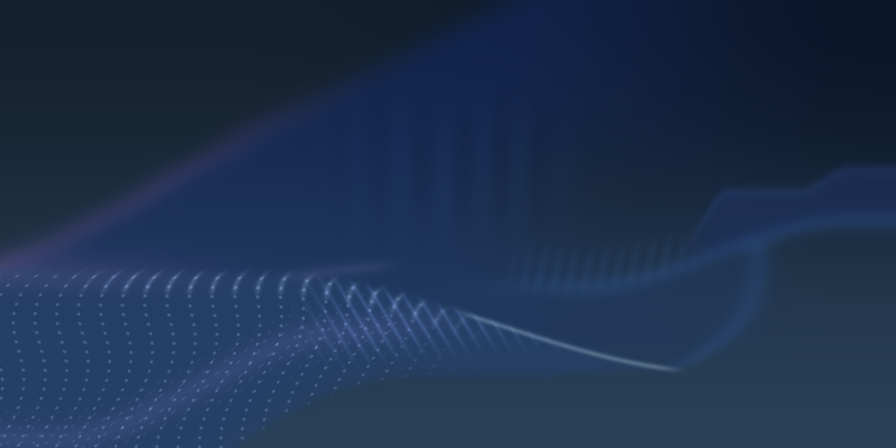
This background is drawn by a Shadertoy shader. Its source:

```glsl
// A dim slate-blue backdrop with a soft blue veil, a looping ribbon at the right
// and a rolling sheet of fine dots at the lower left. Curves are height functions
// of x; glows are gaussians around them, and dots are a grid bent along the crest.

float hash(vec2 p) {
    return fract(sin(dot(p, vec2(127.1, 311.7))) * 43758.5);
}

float noise(vec2 p) {
    vec2 i = floor(p), f = fract(p);
    f = f * f * (3.0 - 2.0 * f);
    return mix(mix(hash(i), hash(i + vec2(1, 0)), f.x),
               mix(hash(i + vec2(0, 1)), hash(i + vec2(1, 1)), f.x), f.y);
}

float glow(float d, float width) {
    return exp(-d * d / (width * width));
}

// 1 inside the range a..b, with soft ends
float band(float v, float a, float b, float soft) {
    return smoothstep(a - soft, a + soft, v) * (1.0 - smoothstep(b - soft, b + soft, v));
}

// Heights of the dotted sheet and the ribbon
float crestY(float x) { return 0.395 - 0.01 * x - 0.21 * smoothstep(0.6, 1.6, x); }
float foldY(float x) {
    return 0.02 + 0.24 * smoothstep(0.12, 0.78, x) + 0.1 * max(x - 0.78, 0.0);
}
float hemY(float x) {
    float bend = max(0.95 - x, 0.0);
    return 0.163 - 0.9 * bend * bend + 0.015 * smoothstep(1.2, 1.5, x);
}
float spineY(float x) { return 0.355 + 0.15 * smoothstep(1.3, 1.9, x); }
float ribbonTopY(float x) {
    return 0.43 + 0.14 * smoothstep(1.5, 1.63, x) + 0.05 * smoothstep(1.78, 1.9, x);
}

// Grid of round dots; cell gives the spacing
float dots(vec2 p, vec2 cell, float radius) {
    vec2 d = (fract(p / cell) - 0.5) * cell;
    float soft = max(0.002, 0.7 / iResolution.y);
    return 1.0 - smoothstep(radius - soft, radius + soft, length(d));
}

vec3 backdrop(vec2 p) {
    vec3 col = mix(vec3(0.165, 0.255, 0.345), vec3(0.075, 0.125, 0.175), smoothstep(-0.1, 1.05, p.y));
    float corner = smoothstep(0.5, 2.0, p.x) * smoothstep(0.3, 1.0, p.y);
    return mix(col, vec3(0.035, 0.075, 0.15), 0.9 * corner);
}

vec3 addVeil(vec3 col, vec2 p) {
    float edge = p.y - 0.43 - 0.53 * p.x + 0.015 * (noise(p * 7.0) - 0.5);
    float hem = hemY(p.x);
    float mask = (1.0 - smoothstep(-0.09, 0.035, edge)) * smoothstep(hem - 0.04, hem + 0.1, p.y);
    mask *= 1.0 - 0.9 * smoothstep(1.0, 1.9, p.x);
    mask *= 1.0 - 0.65 * glow(length((p - vec2(1.36, 0.53)) * vec2(0.7, 1.0)), 0.2);
    vec3 blue = mix(vec3(0.125, 0.225, 0.385), vec3(0.065, 0.14, 0.31), smoothstep(0.2, 1.0, p.y));
    col = mix(col, blue, 0.88 * mask);

    // Faint vertical folds and the mauve upper ridge
    float folds = sin(p.x * 68.0 + 5.0 * noise(p * vec2(5.0, 2.0)));
    col += vec3(0.005, 0.009, 0.016) * folds * band(p.x, 0.8, 1.25, 0.15) * band(p.y, 0.5, 0.75, 0.1);
    float ridge = glow(edge + 0.035, 0.035) * (1.0 - smoothstep(0.3, 1.0, p.x));
    return col + vec3(0.07, 0.03, 0.055) * ridge;
}

vec3 addRibbon(vec3 col, vec2 p) {
    float spine = spineY(p.x), top = ribbonTopY(p.x);
    float reach = smoothstep(1.48, 1.62, p.x);
    float body = band(p.y, spine, top, 0.025) * reach;
    col = mix(col, vec3(0.115, 0.195, 0.365), 0.6 * body);
    col += vec3(0.02, 0.03, 0.06) * glow(p.y - top, 0.014) * reach;
    col += vec3(0.025, 0.045, 0.085) * glow(p.y - spine, 0.022) * smoothstep(0.95, 1.4, p.x);

    // Loop falling back from the spine to the tip of the crest
    float drop = (0.453 - p.y) / 0.273;
    float loopX = 1.69 - 0.18 * drop * drop * drop;
    float span = band(p.y, 0.18, 0.46, 0.02);
    col += vec3(0.02, 0.04, 0.085) * glow(p.x - loopX, 0.032) * span;
    float inside = band(p.y, crestY(p.x), spine, 0.03) * band(p.x, 1.05, loopX, 0.06);
    col = mix(col, vec3(0.125, 0.215, 0.355), 0.45 * inside);

    // Fine upright ribs above the spine
    float ribs = 0.5 + 0.5 * sin((p.x - 0.2 * p.y) * 185.0);
    float ribMask = band(p.x, 1.15, 1.52, 0.05) * band(p.y, spine, spine + 0.08, 0.03);
    return col + vec3(0.014, 0.022, 0.034) * ribs * ribMask;
}

vec3 addSheet(vec3 col, vec2 p) {
    float crest = crestY(p.x), fold = foldY(p.x), hem = hemY(p.x);
    float depth = crest - p.y;
    float body = band(p.y, hem, crest, 0.018) * (1.0 - smoothstep(1.4, 1.58, p.x));
    col = mix(col, vec3(0.155, 0.26, 0.415), 0.6 * body);

    // Columns hook over near the crest and sway further down
    float column = p.x - 0.035 * exp(-depth * 30.0) + 0.16 * depth + 0.025 * sin(depth * 17.0 + p.x * 4.0);
    float left = 1.0 - smoothstep(0.75, 1.1, p.x);
    float grain = dots(vec2(column, depth), vec2(0.046, 0.021), 0.0035);
    grain += 0.6 * dots(vec2(column + 0.3 * depth, p.y - fold), vec2(0.031, 0.017), 0.0025)
           * (1.0 - smoothstep(0.0, 0.12, abs(p.y - fold)));
    col += vec3(0.12, 0.13, 0.14) * grain * body * left;

    // Hooked streaks below the crest, slanted ribs toward its tip
    float hooks = glow(fract(column / 0.046) - 0.5, 0.13) * band(depth, 0.0, 0.045, 0.012);
    col += vec3(0.12, 0.12, 0.13) * hooks * band(p.x, 0.2, 1.0, 0.12);
    float slant = glow(fract((p.x + 0.6 * p.y) / 0.033) - 0.5, 0.16);
    col += vec3(0.07, 0.085, 0.12) * slant * body * band(p.x, 0.72, 1.4, 0.1) * (1.0 - smoothstep(0.0, 0.1, fold - p.y));

    // Mauve haze along the folds, then the bright crest line
    col += vec3(0.055, 0.035, 0.06) * glow(p.y - fold, 0.035) * (1.0 - smoothstep(0.8, 1.1, p.x));
    col += vec3(0.06, 0.03, 0.05) * glow(p.y - crest, 0.045) * (1.0 - smoothstep(0.1, 0.7, p.x));
    col += vec3(0.06, 0.04, 0.05) * glow(p.y - 0.4 - 0.1 * (p.x - 0.8), 0.014) * band(p.x, 0.65, 0.86, 0.06);
    return col + vec3(0.18, 0.19, 0.17) * glow(depth, 0.006) * band(p.x, 1.04, 1.5, 0.04);
}

void mainImage(out vec4 fragColor, in vec2 fragCoord) {
    vec2 p = fragCoord / iResolution.xy * vec2(2.0, 1.0);
    vec3 col = addSheet(addRibbon(addVeil(backdrop(p), p), p), p);
    fragColor = vec4(col, 1.0);
}
```
